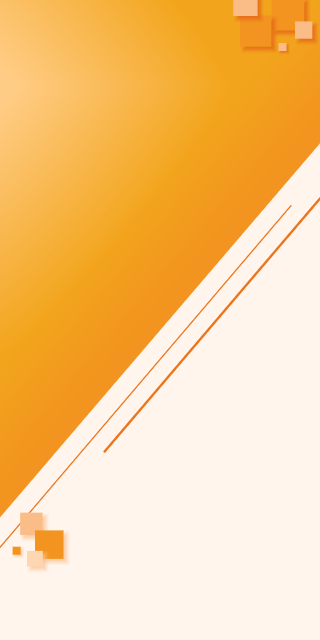
A Shadertoy shader for this background:

```glsl
// A golden panel with a soft diamond glow, cut by a diagonal above a cream field.
// Two slanted strokes follow the cut, and two clusters of shadowed squares sit in
// opposite corners. All shapes are distance functions on a 1 by 2 canvas.

const vec3 CREAM     = vec3(1.00, 0.96, 0.93);
const vec3 GOLD      = vec3(0.95, 0.647, 0.11);
const vec3 ORANGE    = vec3(0.95, 0.58, 0.12);
const vec3 GLOW      = vec3(1.00, 0.80, 0.52);
const vec3 STROKE    = vec3(0.92, 0.46, 0.11);
const vec3 PEACH     = vec3(0.98, 0.74, 0.53);
const vec3 PALE      = vec3(1.00, 0.84, 0.70);
const vec3 WARM_DARK = vec3(0.89, 0.39, 0.09);
const vec3 SOFT_DARK = vec3(0.98, 0.76, 0.57);

const vec2 GLOW_CENTER = vec2(0.0, 1.727);
const vec2 GLOW_REACH  = vec2(0.72, 0.84);
const float GLOW_NORM  = 1.15;    // 1 is a diamond, 2 an ellipse
const vec2 CUT_START = vec2(0.0, 0.383);
const vec2 CUT_END   = vec2(1.0, 1.552);
const float DEEPEN_WIDTH  = 0.36;
const float THIN_RADIUS   = 0.0020;
const float THICK_RADIUS  = 0.0037;
const float SHADOW_OFFSET = 0.011;
const float SHADOW_BLUR   = 0.013;

// Squares from back to front: centre, half size, tint (0 orange, 1 peach, 2 pale)
const int SQUARE_COUNT = 9;
const vec4 SQUARES[SQUARE_COUNT] = vec4[SQUARE_COUNT](
    vec4(0.098, 0.363, 0.0350, 1.0),
    vec4(0.154, 0.298, 0.0445, 0.0),
    vec4(0.109, 0.254, 0.0245, 2.0),
    vec4(0.052, 0.279, 0.0125, 0.0),
    vec4(0.900, 1.956, 0.0510, 0.0),
    vec4(0.799, 1.903, 0.0490, 0.0),
    vec4(0.767, 1.988, 0.0380, 1.0),
    vec4(0.949, 1.906, 0.0270, 1.0),
    vec4(0.883, 1.853, 0.0125, 1.0));

float squareDistance(vec2 p, float halfSize) {
    vec2 d = abs(p) - halfSize;
    return length(max(d, 0.0)) + min(max(d.x, d.y), 0.0);
}

float segmentDistance(vec2 p, vec2 a, vec2 b) {
    vec2 ab = b - a;
    return length(p - a - ab * clamp(dot(p - a, ab) / dot(ab, ab), 0.0, 1.0));
}

// Signed distance to the diagonal, positive on the upper left
float cutDistance(vec2 p) {
    vec2 along = normalize(CUT_END - CUT_START);
    return dot(p - CUT_START, vec2(-along.y, along.x));
}

float coverage(float dist, float pixel) {
    return clamp(0.5 - dist / pixel, 0.0, 1.0);
}

vec3 panelColor(vec2 p, float cut) {
    vec3 base = mix(ORANGE, GOLD, smoothstep(0.0, DEEPEN_WIDTH, cut));
    vec2 q = pow(abs(p - GLOW_CENTER) / GLOW_REACH, vec2(GLOW_NORM));
    float radius = pow(q.x + q.y, 1.0 / GLOW_NORM);
    return mix(base, GLOW, clamp(1.08 - 1.08 * radius, 0.0, 1.0));
}

void mainImage(out vec4 fragColor, in vec2 fragCoord) {
    vec2 p = fragCoord / iResolution.xy * vec2(1.0, 2.0);
    float pixel = 2.0 / iResolution.y;

    // Panel and cream field
    float cut = cutDistance(p);
    vec3 color = mix(CREAM, panelColor(p, cut), coverage(-cut, pixel));

    // Slanted strokes
    float thin = segmentDistance(p, vec2(-0.1, 0.172), vec2(0.909, 1.357));
    float thick = segmentDistance(p, vec2(0.327, 0.589), vec2(1.1, 1.497));
    float strokes = min(thin - THIN_RADIUS, thick - THICK_RADIUS);
    color = mix(color, STROKE, coverage(strokes, pixel));

    // Squares with blurred shadows
    for (int i = 0; i < SQUARE_COUNT; i++) {
        vec4 square = SQUARES[i];
        vec2 local = p - square.xy;
        float offset = min(SHADOW_OFFSET, square.z * 0.4);
        float blur = min(SHADOW_BLUR, square.z * 0.6);
        float shadow = squareDistance(local - vec2(offset, -offset), square.z);
        vec3 shade = square.y > 1.0 ? WARM_DARK : SOFT_DARK;
        color = mix(color, shade, 0.8 * (1.0 - smoothstep(-blur, blur, shadow)));

        vec3 tint = square.w < 0.5 ? ORANGE : (square.w < 1.5 ? PEACH : PALE);
        color = mix(color, tint, coverage(squareDistance(local, square.z), pixel));
    }

    fragColor = vec4(color, 1.0);
}
```
